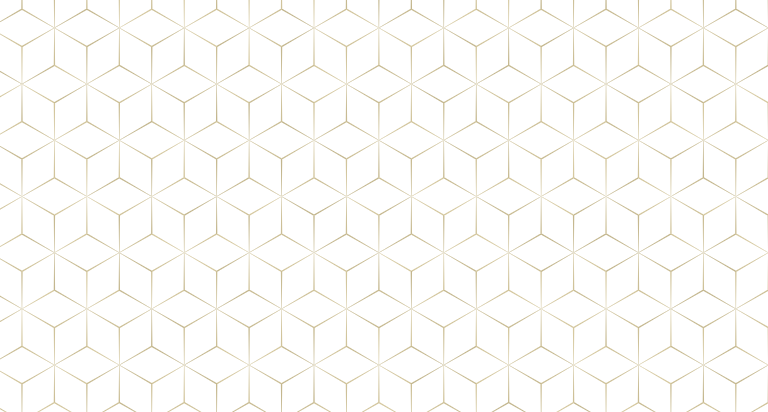
Reproduce this pattern procedurally as a Shadertoy shader.

```glsl
// Tumbling-block lattice of fine tapering gold lines on white.

// Lengths are fractions of the canvas width.
const float PERIOD = 0.0845;               // spacing of six-spoke hubs along a row
const vec2  HUB = vec2(0.0286, 0.4270);    // position of one hub
const float WIDTH_AT_HUB = 0.0006;
const float WIDTH_AT_CORNER = 0.0018;
const float SHEEN = 0.08;                  // tone variation between spokes
const vec3  PAPER = vec3(1.0);
const vec3  GOLD = vec3(0.80, 0.75, 0.59);

const float SECTOR = 1.04719755;           // sixty degrees
const float SPOKE = PERIOD / sqrt(3.0);    // hub to hexagon corner

float hash(vec3 p) {
    p = fract(p * vec3(0.1031, 0.1130, 0.0973));
    p += dot(p, p.yzx + 33.33);
    return fract((p.x + p.y) * p.z);
}

// Offset from the nearest hub of the triangular lattice.
vec2 fromNearestHub(vec2 p) {
    vec2 grid = PERIOD * vec2(1.0, sqrt(3.0));
    vec2 a = p - grid * round(p / grid);
    vec2 b = p - grid * (floor(p / grid) + 0.5);
    return dot(a, a) < dot(b, b) ? a : b;
}

// Share of a pixel-wide interval at distance d covered by a line.
float lineCoverage(float d, float halfWidth, float pixel) {
    float hi = min(d + 0.5 * pixel, halfWidth);
    float lo = max(d - 0.5 * pixel, -halfWidth);
    return clamp((hi - lo) / pixel, 0.0, 1.0);
}

void mainImage(out vec4 fragColor, in vec2 fragCoord) {
    float pixel = 1.0 / iResolution.x;
    vec2 p = fragCoord * pixel - HUB;
    vec2 q = fromNearestHub(p);

    // Fold the hexagon onto its nearest spoke.
    float angle = atan(q.x, q.y);
    float spoke = round(angle / SECTOR);
    float turn = angle - spoke * SECTOR;
    float along = length(q) * cos(turn);
    float across = length(q) * abs(sin(turn));

    // Lines swell from hub to corner.
    float taper = clamp(along / SPOKE, 0.0, 1.0);
    float width = mix(WIDTH_AT_HUB, WIDTH_AT_CORNER, taper);
    float ink = lineCoverage(across, 0.5 * width, pixel);

    // Each spoke has a slightly different metallic tone.
    vec2 cell = round((p - q) / (0.5 * PERIOD * vec2(1.0, sqrt(3.0))));
    float tone = hash(vec3(cell, mod(spoke + 6.0, 6.0)) + 50.0) - 0.5;
    vec3 gold = GOLD + SHEEN * tone;

    fragColor = vec4(mix(PAPER, gold, ink), 1.0);
}
```
